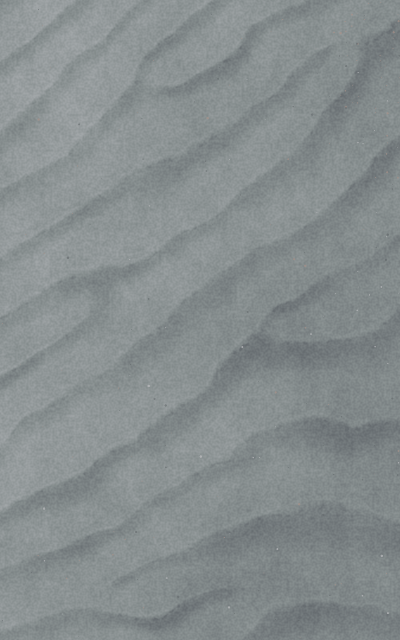
This texture is drawn by a Shadertoy shader. Its source:

```glsl
// Wet grey beach sand with forking diagonal ripple ridges and scattered grains.

const vec3 DARK_SAND = vec3(0.430, 0.455, 0.468);
const vec3 MID_SAND = vec3(0.525, 0.556, 0.558);
const vec3 LIGHT_SAND = vec3(0.605, 0.627, 0.634);
const vec3 PALE_GRAIN = vec3(0.74, 0.74, 0.75);
const vec3 PINK_GRAIN = vec3(0.65, 0.57, 0.54);
const float RIPPLE_SPACING = 0.101;
const float BASE_TONE = 0.83;
const float SHADOW_DEPTH = 0.38;
const float CREST_GLOW = 0.13;
const float RIGHT_SHADE = 0.40;
const float GRAIN_AMOUNT = 0.30;
const float SPECK_CELLS = 110.0;
const int FORK_COUNT = 6;
const float TAU = 6.2831853;

vec2 hash2(vec2 cell) {
    vec3 h = fract(cell.xyx * vec3(0.1031, 0.1030, 0.0973));
    h += dot(h, h.yzx + 33.33);
    return fract((h.xx + h.yz) * h.zy);
}

float cornerSlope(vec2 cell, vec2 offset) {
    float angle = TAU * hash2(cell).x;
    return dot(vec2(cos(angle), sin(angle)), offset);
}

float gradientNoise(vec2 p) {
    vec2 i = floor(p), f = p - i;
    vec2 w = f * f * f * (f * (f * 6.0 - 15.0) + 10.0);
    vec2 e = vec2(1.0, 0.0);
    return mix(mix(cornerSlope(i, f), cornerSlope(i + e, f - e), w.x),
               mix(cornerSlope(i + e.yx, f - e.yx), cornerSlope(i + e.xx, f - e.xx), w.x), w.y);
}

// x: signed distance to the nearest crest in ripple lengths, y: ridge strength
vec2 ripple(vec2 p) {
    float height = clamp(p.y, 0.0, 1.0);
    float lift = p.x * mix(0.48, 0.78, height) - p.x * p.x * mix(0.45, 0.0, height);
    float level = p.y - lift;
    level += 0.050 * gradientNoise(p * 4.0 + 3.7);
    level += 0.020 * gradientNoise(p * 11.0 + 8.2);
    level += 0.005 * gradientNoise(p * 34.0);
    float phase = level / RIPPLE_SPACING;
    float strength = 0.9 + 0.8 * gradientNoise(p * 6.0 + 21.0);

    // Each fork winds the phase by one turn, so a ridge begins or ends there
    for (int i = 0; i < FORK_COUNT; i++) {
        vec2 cell = vec2(i % 2, i / 2);
        vec2 jitter = 0.2 + 0.6 * hash2(cell + 5.0);
        vec2 d = p - (cell + jitter) * vec2(0.31, 0.33);
        float turn = (i + i / 2) % 2 == 0 ? 1.0 : -1.0;
        phase += turn * atan(d.y, d.x) / TAU;
        strength *= smoothstep(0.0, 0.035, length(d));
    }
    return vec2(fract(phase + 0.5) - 0.5, clamp(strength, 0.0, 1.2));
}

// Coverage of one sparse round grain per cell
float speck(vec2 p, float seed, float density) {
    vec2 g = p * SPECK_CELLS;
    vec2 cell = floor(g);
    vec2 pick = hash2(cell + seed);
    vec2 centre = 0.3 + 0.4 * hash2(cell + seed + 17.0);
    float radius = mix(0.06, 0.22, pick.y * pick.y * pick.y);
    float blur = SPECK_CELLS / iResolution.y;
    float disc = 1.0 - smoothstep(radius - 0.5 * blur, radius + 0.5 * blur, length(g - cell - centre));
    return disc * step(pick.x, density);
}

void mainImage(out vec4 fragColor, in vec2 fragCoord) {
    vec2 p = fragCoord / iResolution.y;
    vec2 uv = fragCoord / iResolution.xy;

    // Ridge profile: wide soft shadow below each crest, thin pale lip on top
    vec2 ridge = ripple(p);
    float s = ridge.x;
    float reach = 0.36 + 0.25 * gradientNoise(p * 7.0 + 33.0);
    float shadow = smoothstep(-reach - 0.1, -0.1, s) * (1.0 - smoothstep(-0.13, 0.09, s));
    float lip = exp(-pow((s - 0.03) / 0.035, 2.0));
    float seam = exp(-pow((s + 0.035) / 0.03, 2.0));
    float pits = smoothstep(0.0, 0.4, gradientNoise(p * 110.0 + 40.0));

    // Broad light falls off towards the lower right
    float shade = smoothstep(0.0, 1.0, 0.75 * uv.x + 0.4 * (1.0 - uv.y) - 0.12);
    float blotch = 0.26 * gradientNoise(p * 5.0 + 60.0);
    blotch += 0.16 * gradientNoise(p * vec2(22.0, 17.0)) + 0.12 * gradientNoise(p * 52.0 + 14.0);
    float grain = gradientNoise(p * 270.0) + 0.65 * gradientNoise(p * 130.0 + 9.0);

    float tone = BASE_TONE - RIGHT_SHADE * shade + blotch + GRAIN_AMOUNT * grain;
    tone -= ridge.y * SHADOW_DEPTH * shadow;
    tone += ridge.y * CREST_GLOW * lip;
    tone -= ridge.y * seam * (0.04 + 0.26 * pits);
    tone = clamp(tone, -0.15, 1.15);

    vec3 color = tone < 0.55 ? mix(DARK_SAND, MID_SAND, tone / 0.55)
                             : mix(MID_SAND, LIGHT_SAND, (tone - 0.55) / 0.45);

    // Loose grains gather along the right edge
    float edge = smoothstep(0.75, 1.0, uv.x);
    float patchMask = edge * smoothstep(0.7, 0.9, uv.y);
    color = mix(color, PALE_GRAIN, 0.7 * speck(p, 31.0, 0.002 + 0.02 * edge));
    color = mix(color, PINK_GRAIN, 0.7 * speck(p, 73.0, 0.006 + 0.25 * patchMask));
    color = mix(color, DARK_SAND * 0.85, 0.5 * speck(p, 97.0, 0.010 + 0.06 * patchMask));

    fragColor = vec4(color, 1.0);
}
```
